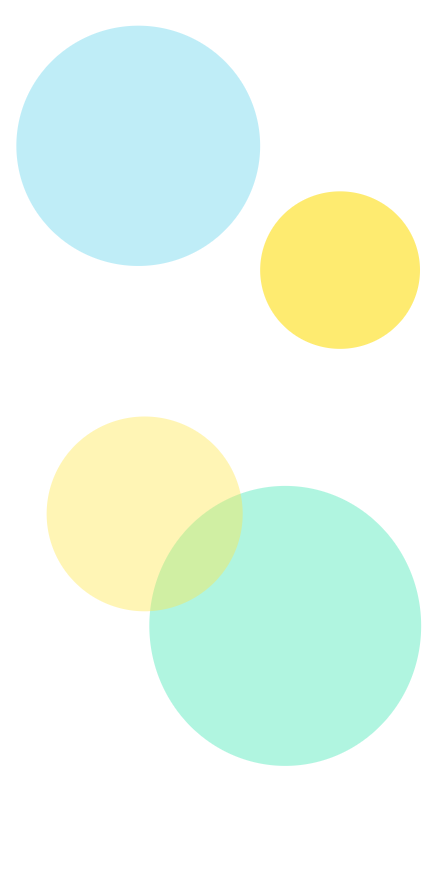
Write a Shadertoy shader that draws this background.

```glsl
// Coverage of a filled ellipse, smoothed over one pixel
float ellipse(vec2 p, vec2 center, vec2 radius) {
    float dist = (length((p - center) / radius) - 1.0) * min(radius.x, radius.y);
    return clamp(0.5 - dist * iResolution.x, 0.0, 1.0);
}

void mainImage(out vec4 fragColor, in vec2 fragCoord) {
    // Canvas spans 1 wide by 2 high
    vec2 p = fragCoord / iResolution.xy * vec2(1.0, 2.0);
    vec3 color = vec3(1.0);

    // Opaque discs
    color = mix(color, vec3(0.75, 0.93, 0.97), ellipse(p, vec2(0.3086, 1.6745), vec2(0.2721, 0.2682)));
    color = mix(color, vec3(0.995, 0.92, 0.44), ellipse(p, vec2(0.7591, 1.3971), vec2(0.1784, 0.1758)));
    color = mix(color, vec3(0.69, 0.96, 0.88), ellipse(p, vec2(0.6367, 0.6029), vec2(0.3034, 0.3125)));

    // Translucent yellow disc over the green one
    color = mix(color, vec3(1.0, 0.9, 0.275), 0.4 * ellipse(p, vec2(0.3229, 0.8529), vec2(0.2188, 0.2174)));

    fragColor = vec4(color, 1.0);
}
```
